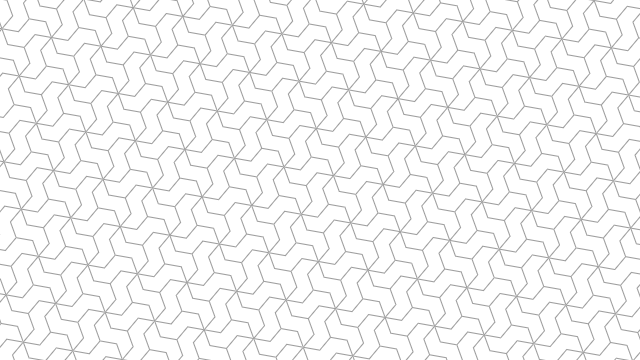
Give the GLSL for this pattern, as a Shadertoy shader.

```glsl
// Thin grey lines on white: a tilted tiling of bent tiles around six-armed stars.

const float TAU = 6.2831853;
const float SECTOR = TAU / 6.0;

const float SPACING = 0.1397;             // star to star, in canvas heights
const float TILT = TAU / 36.0;            // ten degrees
const vec2 ANCHOR = vec2(0.0375, 0.012);  // one star, measured from the centre
const float LINE_WIDTH = 0.00295;         // in canvas heights
const vec3 PAPER = vec3(1.0);
const vec3 INK = vec3(0.62);

vec2 direction(float angle) {
    return vec2(cos(angle), sin(angle));
}

vec2 rotate(vec2 p, float angle) {
    vec2 d = direction(angle);
    return vec2(d.x * p.x - d.y * p.y, d.y * p.x + d.x * p.y);
}

float segmentDistance(vec2 p, vec2 a, vec2 b) {
    vec2 ab = b - a;
    float t = clamp(dot(p - a, ab) / dot(ab, ab), 0.0, 1.0);
    return length(p - a - ab * t);
}

// Offset from the nearest point of a unit triangular lattice
vec2 nearestStar(vec2 p) {
    vec2 cell = vec2(1.0, sqrt(3.0));
    vec2 a = mod(p, cell) - 0.5 * cell;
    vec2 b = mod(p - 0.5 * cell, cell) - 0.5 * cell;
    return dot(a, a) < dot(b, b) ? a : b;
}

// Every edge is a third of the lattice spacing and follows a lattice direction
float tilingDistance(vec2 p) {
    vec2 q = nearestStar(p);
    q = rotate(q, -SECTOR * floor(atan(q.y, q.x) / SECTOR));

    // The two star arms that bound this sector
    float armLength = 1.0 / 3.0;
    float d = segmentDistance(q, vec2(0.0), armLength * direction(0.0));
    d = min(d, segmentDistance(q, vec2(0.0), armLength * direction(SECTOR)));

    // The three edges that meet at the corner between neighbouring stars
    vec2 corner = direction(0.5 * SECTOR) / sqrt(3.0);
    for (int i = 0; i < 3; i++) {
        vec2 end = corner + armLength * direction(2.0 * SECTOR * float(i));
        d = min(d, segmentDistance(q, corner, end));
    }
    return d;
}

// Share of a pixel-wide span that the line covers
float lineCoverage(float d, float halfWidth, float pixel) {
    float near = max(d - 0.5 * pixel, -halfWidth);
    float far = min(d + 0.5 * pixel, halfWidth);
    return max(far - near, 0.0) / pixel;
}

void mainImage(out vec4 fragColor, in vec2 fragCoord) {
    vec2 p = (fragCoord - 0.5 * iResolution.xy) / iResolution.y;
    float d = SPACING * tilingDistance(rotate(p - ANCHOR, TILT) / SPACING);
    float ink = lineCoverage(d, 0.5 * LINE_WIDTH, 1.0 / iResolution.y);
    fragColor = vec4(mix(PAPER, INK, ink), 1.0);
}
```
